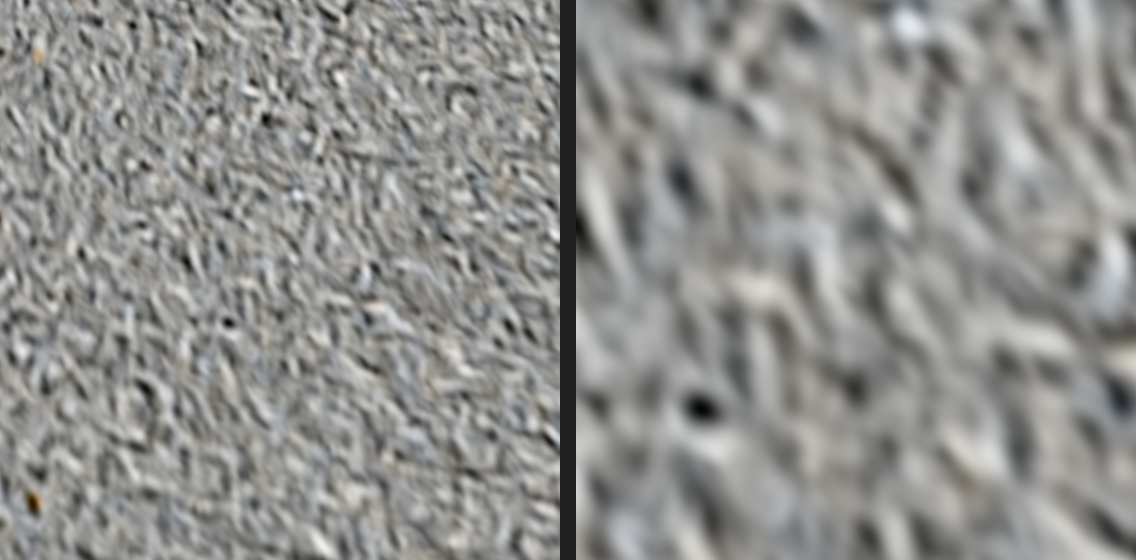
Left, the full canvas; right, a detail of the centre.
Reproduce this texture procedurally as a WebGL 1 fragment shader.

```glsl
precision highp float;
uniform vec2 u_resolution;

const vec3 STONE = vec3(0.578, 0.578, 0.568);
const vec3 WARM_SHIFT = vec3(0.013, 0.001, -0.016);
const vec3 OCHRE = vec3(0.76, 0.62, 0.40);
const float GRAIN_FREQ = 24.5;      // grain cells per canvas at the near edge
const float RECEDE = 0.36;          // how much grains shrink toward the top
const float GRAIN_ANGLE = -1.03;    // long axis of the grains, radians
const float GRAIN_STRETCH = 1.38;   // length over width
const float TURN_SPREAD = 2.5;      // random turn of single grains, radians
const float COARSE_GAIN = 0.205;
const float FINE_GAIN = 0.048;
const float PATCH_GAIN = 0.070;
const float SHADOW_SKEW = 0.55;     // deepens the gaps between grains
const float SPECK_RARITY = 0.994;
const float TAU = 6.2831853;

vec4 hash4(vec2 cell, float seed) {
  vec4 h = fract(vec4(cell.xyx, cell.y + seed) * vec4(0.1031, 0.1030, 0.0973, 0.1099) + seed * 0.137);
  h += dot(h, h.wzxy + 33.33);
  return fract((h.xxyz + h.yzzw) * h.zywx);
}

// Cellular sum of short wave packets, one light or dark grain each
float grains(vec2 p, float seed) {
  vec2 base = floor(p);
  float sum = 0.0;
  for (int j = -1; j <= 1; j++) {
    for (int i = -1; i <= 1; i++) {
      vec2 cell = base + vec2(float(i), float(j));
      for (int k = 0; k < 2; k++) {
        float id = seed + 5.3 * float(k);
        vec4 place = hash4(cell, id);
        vec4 shape = hash4(cell, id + 17.7);
        vec2 offset = p - cell - place.xy;
        float turn = (place.z - 0.5) * TURN_SPREAD;
        float across = dot(offset, vec2(cos(turn), sin(turn)));
        float envelope = max(0.0, 1.0 - dot(offset, offset));
        float wave = cos(TAU * (across * mix(0.65, 1.15, shape.x) + shape.y));
        sum += mix(0.3, 1.1, place.w) * envelope * envelope * envelope * wave;
      }
    }
  }
  return sum;
}

// Rare coloured pebbles
float specks(vec2 p) {
  vec2 cell = floor(p);
  vec4 h = hash4(cell, 71.3);
  float dist = length(p - cell - mix(vec2(0.35), vec2(0.65), h.xy));
  return step(SPECK_RARITY, h.z) * smoothstep(0.35, 0.08, dist);
}

void main() {
  vec2 uv = gl_FragCoord.xy / u_resolution.y;

  // Ground plane: scale grows toward the top without shearing the grains
  vec2 ray = vec2(RECEDE * (uv.x - 0.5), 1.0 - RECEDE * uv.y);
  vec2 ground = vec2(atan(ray.x, ray.y), -log(length(ray))) / RECEDE + 3.0;

  // Axes across and along the grains
  vec2 along = vec2(cos(GRAIN_ANGLE), sin(GRAIN_ANGLE));
  vec2 across = vec2(-along.y, along.x);
  vec2 p = GRAIN_FREQ * vec2(dot(ground, across), dot(ground, along) / GRAIN_STRETCH);

  // Brightness
  float light = COARSE_GAIN * grains(p, 1.7)
              + FINE_GAIN * grains(p * 1.8 + 7.1, 31.1)
              + PATCH_GAIN * grains(p * 0.45, 47.9);
  light -= SHADOW_SKEW * light * light;

  // Slight warm and blue patches
  float warmth = grains(p * 0.5 + 3.7, 59.3);
  vec3 color = STONE + light + warmth * WARM_SHIFT;
  color = mix(color, OCHRE + light, 0.7 * specks(p * 0.7));

  gl_FragColor = vec4(clamp(color, 0.0, 1.0), 1.0);
}
```
